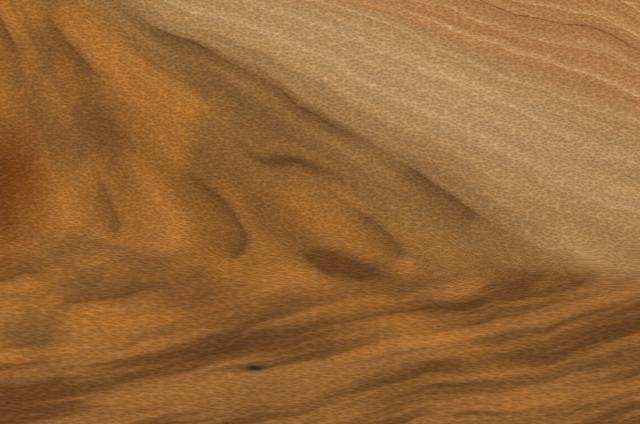
This texture is drawn by a Shadertoy shader. Its source:

```glsl
// Polished walnut board: nested growth rings, pale sapwood, dark veins and fine pores.

const vec3 UMBER  = vec3(0.42, 0.265, 0.135);
const vec3 BROWN  = vec3(0.52, 0.35, 0.18);
const vec3 OLIVE  = vec3(0.56, 0.405, 0.225);
const vec3 AMBER  = vec3(0.65, 0.425, 0.19);
const vec3 TAN    = vec3(0.68, 0.51, 0.32);
const vec3 CREAM  = vec3(0.77, 0.62, 0.44);
const vec3 SIENNA = vec3(0.68, 0.47, 0.28);
const vec3 RUST   = vec3(0.43, 0.22, 0.08);

vec2 hash2(vec2 p) {
    vec2 q = vec2(dot(p, vec2(127.1, 311.7)), dot(p, vec2(269.5, 183.3)));
    return fract(sin(q) * 43758.5);
}

float noise(vec2 p) {
    vec2 i = floor(p), f = fract(p);
    f = f * f * (3.0 - 2.0 * f);
    float low = mix(hash2(i).x, hash2(i + vec2(1, 0)).x, f.x);
    float high = mix(hash2(i + vec2(0, 1)).x, hash2(i + vec2(1, 1)).x, f.x);
    return mix(low, high, f.y);
}

float fbm(vec2 p) {
    float sum = 0.0, amp = 0.5;
    for (int i = 0; i < 4; i++) {
        sum += amp * noise(p);
        p = p * 2.03 + 17.3;
        amp *= 0.5;
    }
    return sum / 0.9375;
}

// Distance to the nearest scattered cell point
float cellular(vec2 p) {
    vec2 i = floor(p), f = fract(p);
    float nearest = 2.0;
    for (int y = -1; y <= 1; y++)
        for (int x = -1; x <= 1; x++) {
            vec2 cell = vec2(x, y);
            nearest = min(nearest, length(cell + hash2(i + cell) - f));
        }
    return nearest;
}

float smoothMax(float a, float b, float k) {
    float h = max(k - abs(a - b), 0.0) / k;
    return max(a, b) + h * h * k * 0.25;
}

// Soft tilted ellipse
float blob(vec2 p, vec2 centre, vec2 radius, float angle) {
    float c = cos(angle), s = sin(angle);
    vec2 d = p - centre;
    d = vec2(c * d.x + s * d.y, c * d.y - s * d.x) / radius;
    return exp(-dot(d, d));
}

// Line with a different fade on each side
float vein(float d, float inner, float outer) {
    return exp(-abs(d) / (d < 0.0 ? inner : outer));
}

void mainImage(out vec4 fragColor, in vec2 fragCoord) {
    // Canvas heights, with y running down from the top edge
    vec2 uv = vec2(fragCoord.x, iResolution.y - fragCoord.y) / iResolution.y;
    vec2 wobble = vec2(fbm(uv * 3.0), fbm(uv * 3.0 + 41.0)) - 0.5;
    vec2 ripple = vec2(noise(uv * 17.0), noise(uv * 17.0 + 9.0)) - 0.5;
    vec2 p = uv + 0.07 * wobble + 0.008 * ripple;

    // Rings: fanned upper arms joined to nearly level lower arms
    float fan = (p.x - 0.75 * p.y) / (1.0 + 3.2 * p.y);
    float upper = 0.675 + 0.85 * fan;
    float lower = p.y + 0.2 * p.x;
    float ring = smoothMax(upper, lower, 0.1);
    float side = smoothstep(-0.12, 0.12, upper - lower);
    float along = mix(p.x, p.x + p.y, side);
    float streak = fbm(vec2(along * 2.5, ring * 38.0));
    float patches = fbm(vec2(along * 3.5, ring * 9.0) + 5.0);

    // Heartwood
    vec3 heart = mix(BROWN, AMBER, smoothstep(0.35, 0.65, patches));
    vec3 color = mix(heart, OLIVE, side * smoothstep(0.78, 0.90, ring));
    float base = (1.0 - side) * smoothstep(0.80, 0.92, lower);
    color = mix(color, mix(UMBER, BROWN * 1.07, smoothstep(0.3, 0.62, streak)), base * 0.85);

    // Amber glow and dark smoky patches
    vec2 q = uv + 0.16 * wobble + 0.02 * ripple;
    float glow = blob(q, vec2(0.47, 0.51), vec2(0.12, 0.10), 0.5)
               + blob(q, vec2(0.70, 0.62), vec2(0.22, 0.09), 0.5)
               + blob(q, vec2(1.03, 0.79), vec2(0.20, 0.07), 0.4);
    color = mix(color, AMBER, 0.8 * min(glow, 1.0));
    float smoke = blob(q, vec2(0.25, 0.31), vec2(0.08, 0.15), -0.4)
                + blob(q, vec2(0.46, 0.66), vec2(0.20, 0.06), 0.1);
    color = mix(color, UMBER, 0.75 * smoke * smoothstep(0.2, 0.6, streak));
    color = mix(color, RUST, 0.8 * blob(q, vec2(0.0, 0.42), vec2(0.08, 0.14), 0.2));

    // Pale sapwood with cream ring edges
    float sap = side * smoothstep(0.90, 1.06, upper);
    vec3 pale = mix(TAN, SIENNA, smoothstep(1.18, 1.4, upper));
    color = mix(color, pale, sap);
    float saw = fract(fan * 8.0 + 0.35 + 0.5 * patches);
    float edge = smoothstep(0.0, 0.08, saw) * exp(-saw * 4.0) * smoothstep(1.0, 0.9, saw);
    color = mix(color, CREAM, edge * side * smoothstep(0.82, 1.05, upper) * (0.4 + 0.6 * streak));
    color = mix(color, CREAM, 0.45 * sap * blob(uv, vec2(1.0, 0.22), vec2(0.55, 0.11), 0.42));
    color = mix(color, RUST, 0.6 * side * vein(fan - 1.07, 0.006, 0.012));

    // Dark veins along the rings
    for (int i = 0; i < 5; i++) {
        float level = 0.545 + 0.095 * float(i);
        float strength = smoothstep(0.3, 0.65, noise(vec2(along * 4.0, level * 50.0)));
        float line = vein(ring - level, 0.022, 0.004);
        color = mix(color, UMBER * 0.85, 0.6 * strength * line);
    }
    float stain = blob(q, vec2(0.77, 0.56), vec2(0.17, 0.028), 0.62)
                + blob(q, vec2(0.86, 0.63), vec2(0.08, 0.035), 0.5)
                + blob(q, vec2(0.70, 0.385), vec2(0.10, 0.014), 0.4);
    color = mix(color, UMBER * 0.85, min(stain, 1.0) * smoothstep(0.15, 0.65, streak) * 0.85);
    color = mix(color, UMBER * 0.5, blob(uv, vec2(0.60, 0.868), vec2(0.022, 0.006), 0.05));

    // Long streaks, short level pores and speckle
    color *= 1.0 + (streak - 0.5) * mix(0.32, 0.16, sap);
    vec2 grain = vec2(uv.x, uv.y - 0.06 * uv.x + 0.01 * wobble.y);
    float pores = cellular(grain * mix(vec2(50.0, 190.0), vec2(95.0, 170.0), side));
    float speckle = noise(grain * vec2(120.0, 300.0)) - 0.5;
    color *= 1.0 + 0.22 * (pores - 0.47) + 0.09 * speckle;

    fragColor = vec4(clamp(color, 0.0, 1.0), 1.0);
}
```
